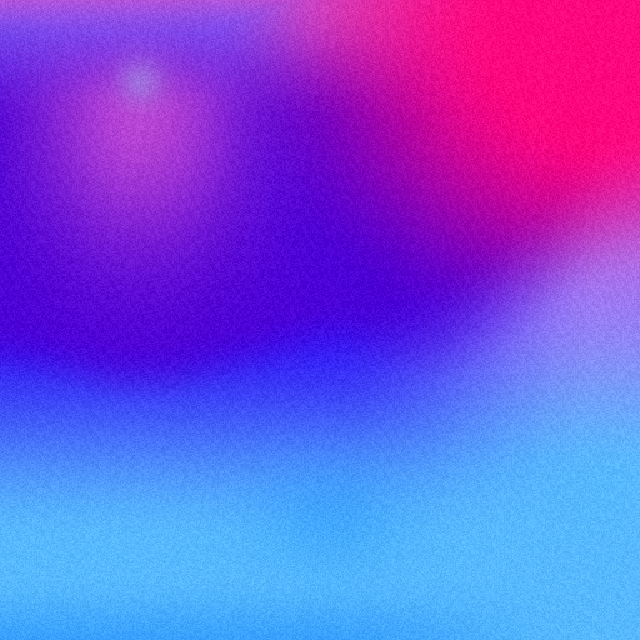
Reproduce this background procedurally as a Shadertoy shader.

```glsl
float hash(vec2 p) {
    return fract(sin(dot(p, vec2(12.9898, 78.233))) * 43758.5453);
}

// Gaussian falloff of an offset, with a width for each axis
float glow(vec2 offset, vec2 width) {
    vec2 q = offset / width;
    return exp(-dot(q, q));
}

float bump(float x, float center, float width) {
    return glow(vec2(x - center, 0.0), vec2(width));
}

// Violet upper field with a pale top, a pink orb and a hot corner
vec3 upperField(vec2 p) {
    float depth = 1.0 - p.y;
    vec3 color = vec3(0.29, 0.0, 0.84);

    // Pale veil along the top edge
    float lilac = max(1.0 - smoothstep(-0.03, 0.06, depth), smoothstep(0.3, 0.55, p.x));
    vec3 veil = mix(vec3(0.49, 0.33, 0.95), vec3(0.76, 0.33, 0.83), lilac);
    color = mix(color, veil, 1.0 - smoothstep(0.0, 0.2, depth));

    // Pink orb with a long lower tail and a cool core
    vec2 orb = p - vec2(0.22, 0.82);
    float orbHeight = mix(0.21, 0.1, smoothstep(-0.04, 0.04, orb.y));
    color = mix(color, vec3(0.74, 0.28, 0.83), 0.95 * glow(orb, vec2(0.165, orbHeight)));
    color = mix(color, vec3(0.62, 0.5, 0.87), 0.75 * glow(p - vec2(0.22, 0.872), vec2(0.035)));

    // Hot corner
    float cornerDistance = length((p - vec2(0.98, 0.94)) * vec2(0.9, 1.1));
    return mix(color, vec3(1.0, 0.03, 0.49), 1.0 - smoothstep(0.16, 0.58, cornerDistance));
}

// Blue lower field, lifting into pink on the right
vec3 lowerField(vec2 p) {
    float depth = 1.0 - p.y;
    vec3 sky = vec3(0.34, 0.725, 1.0);

    vec3 left = mix(vec3(0.2, 0.09, 0.96), sky, smoothstep(0.5, 0.85, depth));
    left = mix(left, vec3(0.18, 0.6, 1.0), 0.5 * glow(p - vec2(0.52, 0.2), vec2(0.12, 0.09)));
    left = mix(left, vec3(0.2, 0.61, 1.0), 0.9 * smoothstep(0.9, 1.02, depth));

    vec3 right = mix(vec3(0.88, 0.27, 0.73), vec3(0.61, 0.48, 0.96), smoothstep(0.25, 0.5, depth));
    right = mix(right, sky, smoothstep(0.45, 0.75, depth));

    return mix(left, right, smoothstep(0.5, 0.95, p.x));
}

void mainImage(out vec4 fragColor, in vec2 fragCoord) {
    vec2 uv = fragCoord / iResolution.xy;

    // Curved horizon between the two fields
    float horizon = 0.51 - 0.04 * bump(uv.x, 0.22, 0.15) + 0.03 * bump(uv.x, 0.55, 0.12)
        + 0.32 * smoothstep(0.55, 1.05, uv.x);
    float softness = mix(0.11, 0.24, smoothstep(0.5, 0.85, uv.x));
    float below = smoothstep(0.0, softness, horizon - uv.y);
    vec3 color = mix(upperField(uv), lowerField(uv), below);

    // Fine grain
    color += 0.09 * (hash(floor(uv * 512.0)) - 0.5);
    fragColor = vec4(clamp(color, 0.0, 1.0), 1.0);
}
```
